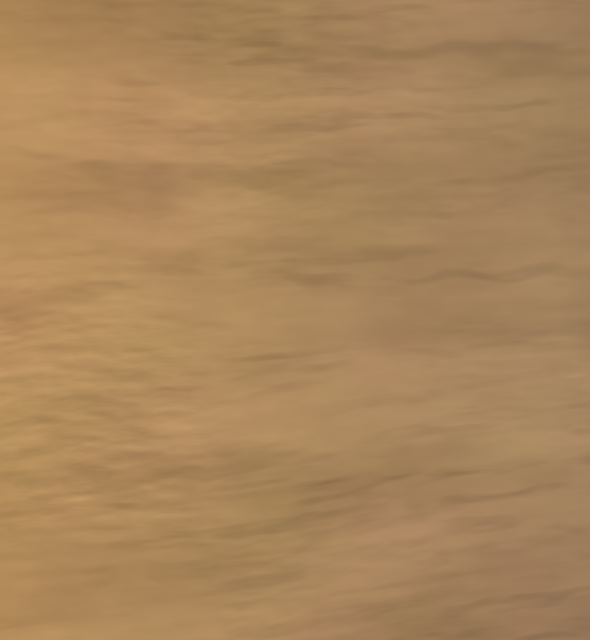
Give the GLSL for this texture, as a WebGL 1 fragment shader.

```glsl
precision highp float;
uniform vec2 u_resolution;

#define BAND_CONTRAST 0.84
#define MOTTLE_CONTRAST 0.42
#define GRAIN_CONTRAST 0.55
#define SPECKLE_CONTRAST 0.16
#define STREAK_DEPTH 0.30
#define LIGHT_FALLOFF 0.32
#define GRAIN_TILT 0.13
#define BASE_TONE 0.70

const vec3 DARK_WOOD = vec3(0.555, 0.430, 0.288);
const vec3 LIGHT_WOOD = vec3(0.720, 0.570, 0.394);
const vec3 WARM_SHIFT = vec3(0.026, 0.004, -0.040);

float hash(vec2 p) {
  return fract(sin(dot(p, vec2(127.1, 311.7))) * 43758.5453);
}

float noise(vec2 p) {
  vec2 cell = floor(p);
  vec2 f = fract(p);
  f = f * f * f * (f * (f * 6.0 - 15.0) + 10.0);
  float low = mix(hash(cell), hash(cell + vec2(1.0, 0.0)), f.x);
  float high = mix(hash(cell + vec2(0.0, 1.0)), hash(cell + vec2(1.0, 1.0)), f.x);
  return mix(low, high, f.y);
}

float fbm(vec2 p) {
  float sum = 0.0;
  float amplitude = 0.533;
  for (int i = 0; i < 4; i++) {
    sum += amplitude * noise(p);
    p = mat2(1.99, 0.10, -0.10, 2.03) * p + vec2(17.3, 9.1);
    amplitude *= 0.5;
  }
  return sum;
}

// Fibre relief: the height difference lights one side of each fibre
float fibreRelief(vec2 p) {
  vec2 q = p * vec2(15.0, 62.0);
  return fbm(q) - fbm(q + vec2(0.15, 0.55));
}

// Short dark pores that gather in long, sparse patches along the grain
float poreStreaks(vec2 p) {
  float sum = 0.0;
  for (int i = 0; i < 3; i++) {
    float layer = float(i);
    vec2 q = p * vec2(5.0, 42.0) * (1.0 + 0.4 * layer) + 31.7 * layer;
    q.y += 0.8 * noise(p * vec2(14.0, 20.0) + 7.0 * layer);
    float pore = smoothstep(0.50, 0.95, 0.75 * noise(q) + 0.25 * noise(q * vec2(4.0, 2.0)));
    float patchMask = smoothstep(0.50, 0.85, noise(p * vec2(2.2, 12.0) + 5.3 + 13.0 * layer));
    sum += pore * patchMask;
  }
  return sum;
}

void main() {
  vec2 uv = gl_FragCoord.xy / u_resolution;
  vec2 p = gl_FragCoord.xy / u_resolution.y;

  // Grain direction: rising to the right in the lower half, with a slow wave
  vec2 grain = p;
  grain.y -= GRAIN_TILT * p.x * (1.0 - 0.7 * smoothstep(0.2, 0.7, p.y));
  grain.y += 0.025 * (noise(p * vec2(2.5, 3.5) + 4.0) - 0.5);

  // Broad bands and cloudy mottling
  float bands = fbm(grain * vec2(1.5, 8.0) + vec2(3.7, 12.4)) - 0.5;
  float mottle = fbm(p * vec2(6.0, 9.0) + 21.0) - 0.5;

  // Fine detail, crisper towards the left and fading in soft patches
  float crispness = mix(1.0, 0.35, smoothstep(0.1, 0.75, uv.x));
  crispness *= 0.25 + 0.9 * smoothstep(0.25, 0.75, noise(p * vec2(3.0, 6.0) + 8.5));
  float relief = fibreRelief(grain) * crispness;
  float speckle = fbm(grain * vec2(24.0, 48.0) + 60.0) - 0.5;
  float streaks = poreStreaks(grain);

  // Light from the left, dimmer along the top and bottom edges
  float tone = BASE_TONE + LIGHT_FALLOFF * (0.5 - uv.x);
  tone -= 0.22 * (1.0 - smoothstep(0.0, 0.12, uv.y));
  tone -= 0.10 * smoothstep(0.8, 1.0, uv.y);
  tone += BAND_CONTRAST * bands + MOTTLE_CONTRAST * mottle;
  tone += GRAIN_CONTRAST * relief + SPECKLE_CONTRAST * speckle;
  tone -= STREAK_DEPTH * streaks;

  // Golden on the left, greyer on the right, with faint pinkish clouds
  vec3 color = mix(DARK_WOOD, LIGHT_WOOD, clamp(tone, -0.15, 1.15));
  color += WARM_SHIFT * (0.45 - uv.x);
  float hueCloud = fbm(p * vec2(5.0, 6.0) + 40.0) - 0.5;
  color += hueCloud * vec3(0.014, -0.012, 0.020);
  gl_FragColor = vec4(color, 1.0);
}
```
